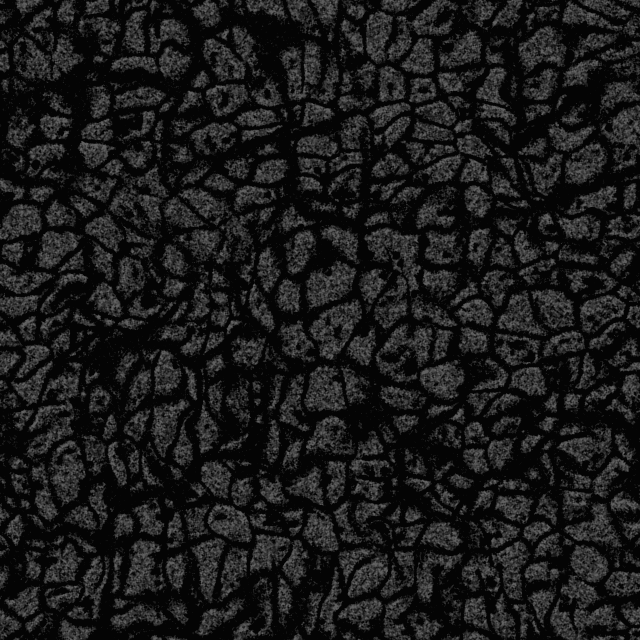
Reproduce this texture procedurally as a WebGL 2 fragment shader.

```glsl
#version 300 es
precision highp float;
// Black curly fleece: warped, pitted lumps split by dark creases, under fine fibre grain.
uniform vec2 u_resolution;
out vec4 fragColor;

vec2 hash2(vec2 cell) {
  uvec2 q = uvec2(ivec2(cell) + 4096) * uvec2(1597u, 3812u);
  uint n = (q.x ^ q.y) * 2654435u + q.x * 7919u;
  n = (n ^ (n >> 15)) * 73244475u;
  n = (n ^ (n >> 13)) * 19349663u;
  n ^= n >> 16;
  return vec2(n & 65535u, n >> 16) / 65535.0;
}

vec2 noise2(vec2 p) {
  vec2 cell = floor(p), f = fract(p);
  f = f * f * (3.0 - 2.0 * f);
  vec2 low = mix(hash2(cell), hash2(cell + vec2(1, 0)), f.x);
  vec2 high = mix(hash2(cell + vec2(0, 1)), hash2(cell + vec2(1, 1)), f.x);
  return mix(low, high, f.y);
}

// Difference between the two nearest seed distances: zero along a crease
float creaseDistance(vec2 p) {
  vec2 cell = floor(p), f = fract(p);
  float nearest = 9.0, second = 9.0;
  for (int y = -1; y <= 1; y++) {
    for (int x = -1; x <= 1; x++) {
      vec2 offset = vec2(x, y);
      float d = length(offset + 0.08 + 0.84 * hash2(cell + offset) - f);
      second = min(second, max(nearest, d));
      nearest = min(nearest, d);
    }
  }
  return second - nearest;
}

float pileHeight(vec2 uv) {
  // Bend the domain at two scales so that outlines wander
  vec2 p = uv + 0.060 * (noise2(uv * 7.0) - 0.5);
  p += 0.026 * (noise2(uv * 27.0 + 31.0) - 0.5);

  // Upright lumps give way to flatter ones in broad patches
  float upright = creaseDistance(p * vec2(24.0, 14.0));
  float flatter = creaseDistance(p * vec2(17.0, 22.0) + 57.0);
  float patches = noise2(uv * 4.0 + 11.0).x + 0.35 * (uv.x - 0.5);
  float d = mix(upright, flatter, smoothstep(0.46, 0.58, patches));
  float height = smoothstep(0.0, 0.31, d);

  // Deep folds between clumps, fading in and out
  float fold = smoothstep(0.02, 0.17, creaseDistance(p * vec2(7.0, 6.0) + 83.0));
  height *= mix(1.0, fold, smoothstep(0.3, 0.6, noise2(uv * 6.0 + 5.0).y));

  // Small pits and ragged rims
  float rough = 0.6 * noise2(p * 46.0).x + 0.4 * noise2(uv * 105.0).y;
  return height * smoothstep(0.12, 0.42, rough) + 0.35 * (rough - 0.5);
}

void main() {
  vec2 uv = gl_FragCoord.xy / u_resolution.y;
  float height = pileHeight(uv);
  float relief = height - pileHeight(uv + vec2(-0.003, 0.006));

  // Fibre grain on a turned lattice
  vec2 turned = mat2(0.8, 0.6, -0.6, 0.8) * uv;
  float grain = noise2(turned * 460.0).x + 0.8 * noise2(turned * 270.0 + 19.0).y - 0.9;

  float tone = mix(-0.11, 0.20, height) + 0.07 * relief + 0.29 * grain;
  tone = clamp(tone, 0.016, 0.38);
  fragColor = vec4(vec3(tone), 1.0);
}
```
